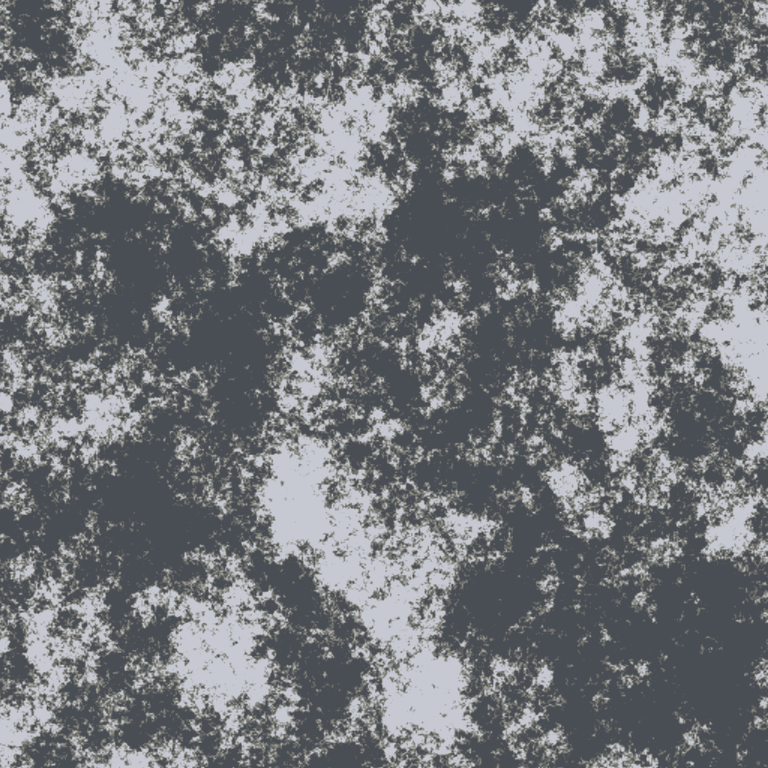
A three.js fragment shader for this texture:

```glsl
// Weathered two-tone mineral surface: pale blue-grey flecks over slate.
// Rough value noise, nearly as strong in its finest octaves as in its broad
// ones, is cut by a three-colour ramp; four samples per point soften grains.

varying vec2 vUv;

const vec3 SLATE = vec3(0.286, 0.302, 0.328);
const vec3 OLIVE = vec3(0.500, 0.500, 0.465);  // tint along the grain edges
const vec3 PALE  = vec3(0.775, 0.788, 0.822);

const int   OCTAVES     = 8;
const float BASE_CELLS  = 4.0;     // largest patches across the canvas
const float ROUGHNESS   = 0.94;    // amplitude kept by each finer octave
const float NOISE_SIGMA = 0.2145;  // deviation of one value noise octave
const float DARK_END    = -0.48;   // ramp limits, in deviations
const float PALE_START  = 0.74;
const float SAMPLE_STEP = 0.00098; // spacing of the smoothing samples
const vec2  OCTAVE_SHIFT = vec2(37.31, 17.73);
const vec2  SEED = vec2(5.27, 11.64);

// Hash without sine, from 0 to 1
float hash(vec2 p) {
  vec3 q = fract(p.xyx * 0.1031);
  q += dot(q, q.yzx + 33.33);
  return fract((q.x + q.y) * q.z);
}

// Smooth value noise, centred on zero
float valueNoise(vec2 p) {
  vec2 cell = floor(p);
  vec2 f = fract(p);
  vec2 w = f * f * (3.0 - 2.0 * f);
  float low = mix(hash(cell), hash(cell + vec2(1.0, 0.0)), w.x);
  float high = mix(hash(cell + vec2(0.0, 1.0)), hash(cell + 1.0), w.x);
  return mix(low, high, w.y) - 0.5;
}

// Fractal sum scaled to unit deviation
float roughField(vec2 uv) {
  float sum = 0.0;
  float energy = 0.0;
  float amplitude = 1.0;
  float cells = BASE_CELLS;
  vec2 shift = SEED;
  for (int i = 0; i < OCTAVES; i++) {
    sum += amplitude * valueNoise(uv * cells + shift);
    energy += amplitude * amplitude;
    amplitude *= ROUGHNESS;
    cells *= 2.0;
    shift += OCTAVE_SHIFT;
  }
  return sum / (NOISE_SIGMA * sqrt(energy));
}

// Slate to pale through the olive edge tint
vec3 mineralColor(float height) {
  float t = clamp((height - DARK_END) / (PALE_START - DARK_END), 0.0, 1.0);
  vec3 shade = mix(SLATE, OLIVE, min(t * 2.0, 1.0));
  return mix(shade, PALE, max(t * 2.0 - 1.0, 0.0));
}

void main() {
  vec3 color = vec3(0.0);
  for (int y = 0; y < 2; y++) {
    for (int x = 0; x < 2; x++) {
      vec2 offset = (vec2(float(x), float(y)) - 0.5) * SAMPLE_STEP;
      color += mineralColor(roughField(vUv + offset));
    }
  }
  gl_FragColor = vec4(color * 0.25, 1.0);
}
```
